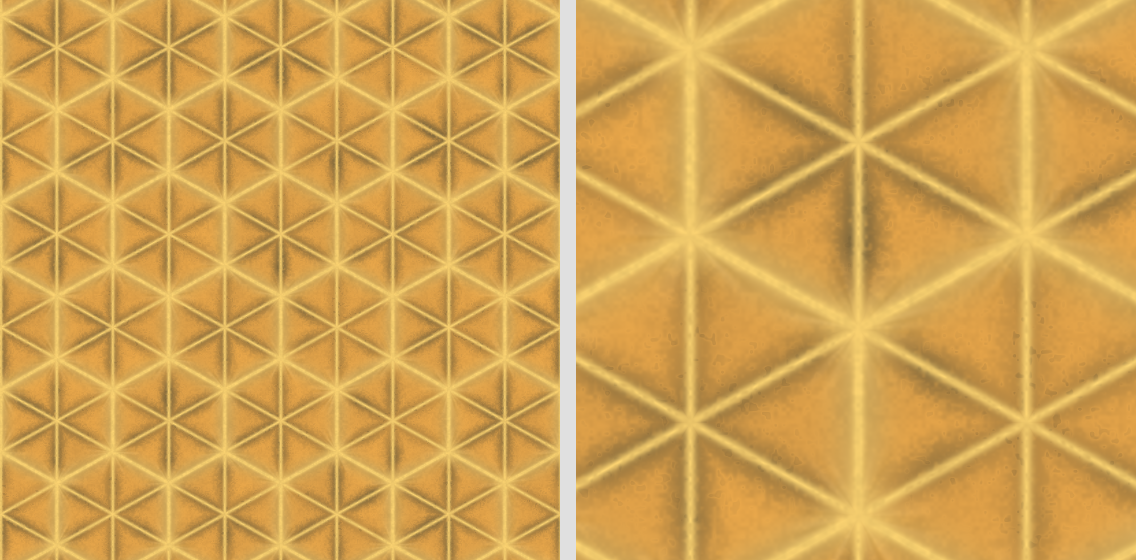
Left: the whole. Right: its middle third, enlarged.
A three.js fragment shader for this pattern:

```glsl
// Worn golden relief of triangles grouped in hexagons, with pale ridges and grimy spokes.
varying vec2 vUv;

const vec2 GRID = vec2(10.0, 9.0);       // columns and rows of lattice points (even, multiple of 3)
const vec2 SHIFT = vec2(1.015, 2.237);   // position of a hexagon centre, in grid units
const float ALTITUDE = 0.098;            // triangle height in canvas units
const float SPOKE_WIDTH = 0.0034;        // half width of the crisp spokes
const float RIM_WIDTH = 0.0037;          // half width of the soft hexagon rims
const float GRIME_REACH = 0.0130;        // how far dirt spreads from the ridges
const float GRIME = 0.72;                // strength of the dirt by the spokes
const float RIM_SHADE = 0.17;            // strength of the dirt by the rims
const float HALO_REACH = 0.017;          // spread of the dull halo around the rims
const vec3 AMBER = vec3(0.910, 0.650, 0.285);
const vec3 BRONZE = vec3(0.800, 0.580, 0.272);
const vec3 STRAW = vec3(0.805, 0.655, 0.355);
const vec3 UMBER = vec3(0.460, 0.380, 0.225);
const vec3 GOLD = vec3(0.950, 0.795, 0.425);

float hash(vec2 p) {
  vec3 q = fract(vec3(p.xyx) * 0.1031);
  q += dot(q, q.yzx + 33.33);
  return fract((q.x + q.y) * q.z);
}

float wrapHash(vec2 cell, vec2 count) {
  return hash(floor(mod(cell + 0.5, count)));
}

// Value noise that wraps after the given whole number of cells.
float noise(vec2 uv, float cells, float seed) {
  vec2 p = uv * cells + seed;
  vec2 i = floor(p), f = fract(p), n = vec2(cells);
  f = f * f * (3.0 - 2.0 * f);
  float low = mix(wrapHash(i, n), wrapHash(i + vec2(1.0, 0.0), n), f.x);
  float high = mix(wrapHash(i + vec2(0.0, 1.0), n), wrapHash(i + 1.0, n), f.x);
  return mix(low, high, f.y);
}

// Fine streaks fanning out across an angle that runs from 0 to 1.
float streaks(float angle, float seed) {
  float p = angle * 9.0;
  float f = smoothstep(0.0, 1.0, fract(p));
  return mix(hash(vec2(floor(p), seed)), hash(vec2(floor(p) + 1.0, seed)), f);
}

void main() {
  // Skewed lattice: each rhombic cell is split by a vertical diagonal.
  vec2 p = vUv * GRID - SHIFT;
  vec2 skew = vec2(p.y - 0.5 * p.x, p.y + 0.5 * p.x);
  vec2 cell = floor(skew), g = fract(skew);
  vec3 bary = vec3(1.0 - max(g.x, g.y), abs(g.y - g.x), min(g.x, g.y));

  // Turn the weights so that x belongs to the hexagon centre.
  float turn = mod(cell.x + cell.y + 0.5, 3.0);
  bary = turn < 1.0 ? bary.xyz : (turn < 2.0 ? bary.zxy : bary.yzx);

  vec2 id = floor(mod(vec2(cell.y - cell.x, cell.x + cell.y) + 0.5, GRID * vec2(1.0, 2.0)));
  float facet = hash(id + step(g.x, g.y) * 37.0);

  // Wear at several scales.
  float patches = noise(vUv, 17.0, 3.0);
  float blotch = 0.6 * noise(vUv, 42.0, 5.0) + 0.4 * noise(vUv, 90.0, 11.0);
  float grain = 0.5 * noise(vUv, 210.0, 7.0) + 0.5 * noise(vUv, 409.0, 13.0);

  float rim = bary.x * ALTITUDE;
  float spoke = min(bary.y, bary.z) * ALTITUDE;
  float node = max(bary.y, bary.z);

  // Facet body with a warm centre.
  vec3 color = mix(AMBER, BRONZE, 0.5 * blotch + 0.3 * (facet - 0.4));
  color *= 0.96 + 0.08 * grain;

  // Dull halo and faint rays by the rims.
  float halo = exp(-pow(rim / HALO_REACH, 2.0));
  color = mix(color, STRAW, halo * (0.5 + 0.4 * patches));
  float corner = bary.y > bary.z ? bary.z : bary.y;
  float ray = streaks(bary.x / max(bary.x + corner, 0.001), facet * 91.0);
  color += 0.07 * (ray - 0.45) * smoothstep(0.42, 0.75, node);

  // Grainy dirt along the spokes, fainter by the rims.
  float scatter = (grain - 0.5) * 0.016 + (blotch - 0.5) * 0.008;
  float spokeDirt = exp(-pow(max(spoke + scatter, 0.0) / GRIME_REACH, 2.0));
  float rimDirt = exp(-pow(max(rim + scatter, 0.0) / GRIME_REACH, 2.0));
  spokeDirt *= smoothstep(-0.15, 0.42, bary.x) * (0.4 + 0.95 * patches);
  rimDirt *= 0.4 + 1.2 * blotch;
  float grime = max(GRIME * spokeDirt, RIM_SHADE * rimDirt) * (0.45 + 1.1 * grain);
  color = mix(color, UMBER, clamp(grime, 0.0, 0.9));
  float speck = smoothstep(0.66, 0.82, grain) * exp(-spoke / 0.02);
  color = mix(color, UMBER * 0.85, 0.4 * speck * smoothstep(0.1, 0.4, bary.x));

  // Pale ridges: speckled spokes, glowing rims and points.
  float ragged = max(spoke + (grain - 0.5) * 0.0022, 0.0);
  float spokeLine = exp(-pow(ragged / SPOKE_WIDTH, 2.0)) * (0.75 + 0.4 * grain);
  float rimLine = 0.85 * exp(-pow(rim / RIM_WIDTH, 2.0)) + 0.32 * exp(-rim / 0.010);
  float glow = smoothstep(0.70, 1.0, node) * 0.65;
  float hub = smoothstep(0.88, 1.0, bary.x) * 0.6;
  float ridge = 1.0 - (1.0 - min(max(spokeLine, rimLine), 1.0)) * (1.0 - max(glow, hub));
  color = mix(color, GOLD * (0.95 + 0.1 * grain), ridge);

  gl_FragColor = vec4(color, 1.0);
}
```
